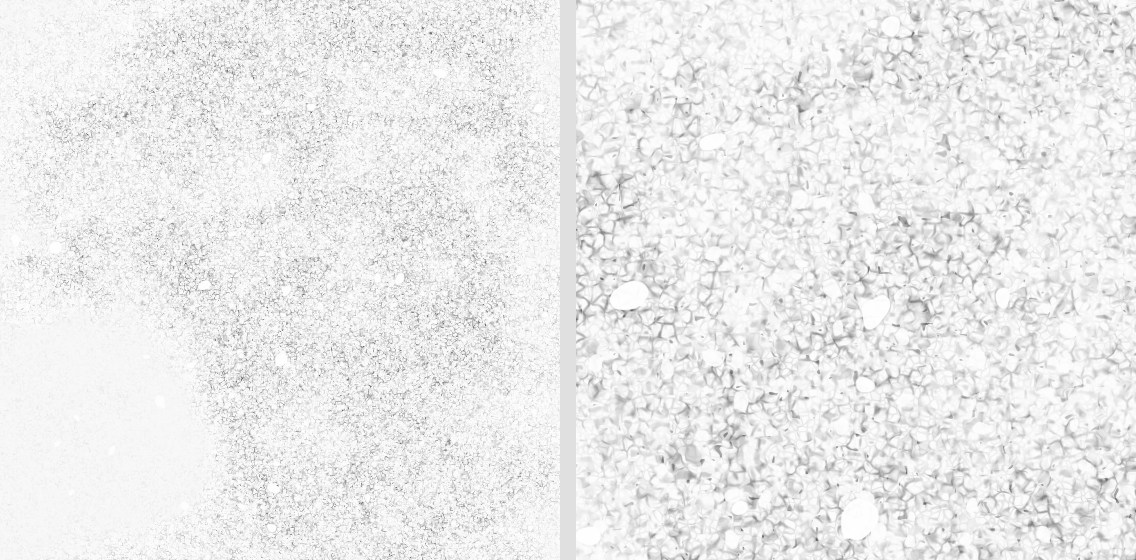
Left, the full canvas; right, a detail of the centre.
A WebGL 2 fragment shader for this texture:

```glsl
#version 300 es
precision highp float;
// Pale weathered plaster: ragged, broken cell borders and speckle form fine grey
// grit, a soft coverage mask leaves worn areas clean, and scattered white pebbles,
// dark pits and short scratches break up the surface.
uniform vec2 u_resolution;
out vec4 fragColor;

const float CLEAN_TONE = 0.972;
const float GRAIN_TONE = 0.993;

// Integer hash: two values in 0..1 per lattice cell.
vec2 hash2(vec2 cell, float seed) {
    uvec2 v = uvec2(ivec2(cell) + ivec2(int(seed) * 131 + 4096, int(seed) * 57 + 4096));
    v = v * 1664525u + 1013904223u;
    v.x += v.y * 1664525u;
    v.y += v.x * 1664525u;
    v ^= v >> 16u;
    v.x += v.y * 1664525u;
    v.y += v.x * 1664525u;
    v ^= v >> 16u;
    return vec2(v >> 8u) / 16777216.0;
}

float valueNoise(vec2 p, float seed) {
    vec2 i = floor(p), f = fract(p);
    f = f * f * (3.0 - 2.0 * f);
    float low = mix(hash2(i, seed).x, hash2(i + vec2(1, 0), seed).x, f.x);
    float high = mix(hash2(i + vec2(0, 1), seed).x, hash2(i + vec2(1, 1), seed).x, f.x);
    return mix(low, high, f.y);
}

float fbm(vec2 p, float seed) {
    float sum = 0.0, amplitude = 0.5;
    for (int i = 0; i < 5; i++) {
        sum += amplitude * valueNoise(p, seed + float(i));
        p = mat2(0.8, 0.6, -0.6, 0.8) * p * 2.0;
        amplitude *= 0.5;
    }
    return sum / 0.97;
}

// Dark borders between irregular cells, 1 on the border and 0 inside.
float grainBorder(vec2 p, float width, float seed) {
    vec2 base = floor(p);
    float nearest = 8.0, second = 8.0;
    for (int y = -1; y <= 1; y++)
    for (int x = -1; x <= 1; x++) {
        vec2 cell = base + vec2(x, y);
        float d = length(p - cell - hash2(cell, seed));
        second = min(second, max(nearest, d));
        nearest = min(nearest, d);
    }
    return 1.0 - smoothstep(0.0, width, second - nearest);
}

// Distance, in cells, to the closest of a scattered set of uneven pebbles.
float pebbleDistance(vec2 p, float density, vec2 radii, float seed) {
    p += 0.09 * (vec2(valueNoise(p * 6.0, seed), valueNoise(p * 6.0, seed + 1.0)) - 0.5);
    vec2 base = floor(p);
    float closest = 1.0;
    for (int y = -1; y <= 1; y++)
    for (int x = -1; x <= 1; x++) {
        vec2 cell = base + vec2(x, y);
        vec2 pick = hash2(cell, seed + 2.0);
        if (pick.x > density) continue;
        vec2 q = p - cell - 0.2 - 0.6 * hash2(cell, seed + 3.0);
        float angle = 6.283 * pick.y;
        q = mat2(cos(angle), -sin(angle), sin(angle), cos(angle)) * q;
        float radius = mix(radii.x, radii.y, pow(fract(pick.y * 17.0), 2.0));
        closest = min(closest, length(q * vec2(0.85, 1.15)) - radius);
    }
    return closest;
}

// Clean zone: 1 at the centre of an ellipse, fading across its rim.
float wornZone(vec2 p, vec2 center, vec2 size) {
    return 1.0 - smoothstep(0.65, 1.25, length((p - center) / size));
}

// How densely grit covers each part of the canvas.
float gritCoverage(vec2 uv) {
    vec2 warp = vec2(fbm(uv * 7.0, 10.0), fbm(uv * 7.0, 20.0)) - 0.5;
    vec2 p = uv + 0.22 * warp;
    float worn = wornZone(p, vec2(0.13, 0.22), vec2(0.24, 0.28));
    worn = max(worn, 0.8 * wornZone(p, vec2(0.07, 0.95), vec2(0.19, 0.15)));
    worn = max(worn, 0.6 * wornZone(p, vec2(0.43, 0.70), vec2(0.06, 0.09)));
    worn = max(worn, 0.8 * (1.0 - smoothstep(0.0, 0.13, p.x)));
    worn = max(worn, 0.6 * smoothstep(0.86, 1.0, p.x));
    float patches = smoothstep(0.25, 0.7, fbm(uv * 14.0, 30.0));
    return (1.0 - 0.88 * worn) * mix(0.6, 1.25, patches);
}

// Short slanted strokes at hashed positions.
float scratches(vec2 uv, float pixel) {
    float mark = 0.0;
    for (int i = 0; i < 8; i++) {
        vec2 r = hash2(vec2(i, 3), 40.0);
        float angle = mix(0.5, 1.1, r.x);
        vec2 q = uv - mix(vec2(0.3, 0.05), vec2(0.95), hash2(vec2(i, 7), 41.0));
        vec2 along = vec2(cos(angle), sin(angle));
        q -= along * clamp(dot(q, along), -0.02 * r.y, 0.02 * r.y);
        mark = max(mark, 1.0 - smoothstep(0.0004, 0.0008 + pixel, length(q)));
    }
    return mark;
}

void main() {
    vec2 uv = gl_FragCoord.xy / u_resolution;
    float pixel = 1.0 / min(u_resolution.x, u_resolution.y);
    float coverage = gritCoverage(uv);

    // Ragged grain borders, speckle, fine dust and sparse pits.
    vec2 jitter = 0.003 * (vec2(valueNoise(uv * 210.0, 50.0), valueNoise(uv * 210.0, 51.0)) - 0.5);
    vec2 p = uv + jitter;
    float breaks = smoothstep(0.35, 0.9, mix(valueNoise(uv * 240.0, 52.0), valueNoise(uv * 75.0, 57.0), 0.35));
    float coarse = grainBorder(p * 135.0, 0.34, 53.0) * (0.012 + 0.23 * breaks);
    float fine = grainBorder(p * 240.0, 0.4, 54.0) * 0.09 * valueNoise(uv * 130.0, 55.0);
    float speckle = 0.13 * smoothstep(0.5, 0.95, valueNoise(p * 310.0, 58.0));
    float dust = 0.012 * fbm(uv * 60.0, 56.0);
    float pits = 0.26 * smoothstep(0.87, 0.98, valueNoise(p * 270.0, 60.0));
    float grit = coverage * (coarse + fine + speckle + dust + pits);
    grit += 0.09 * coverage * scratches(uv, pixel);

    // Pebbles clear the grit; larger ones keep a thin uneven rim.
    float small = pebbleDistance(uv * 50.0, 0.4, vec2(0.10, 0.27), 70.0);
    float large = pebbleDistance(uv * 13.0, 0.28, vec2(0.06, 0.15), 80.0);
    float largeEdge = 13.0 * pixel;
    float rim = smoothstep(-largeEdge, 0.0, large) * (1.0 - smoothstep(0.0, 0.015 + largeEdge, large));
    grit += 0.13 * coverage * rim * valueNoise(uv * 130.0, 90.0);
    grit *= mix(0.1, 1.0, smoothstep(-50.0 * pixel, 50.0 * pixel, small));
    float pebble = 1.0 - smoothstep(-largeEdge, largeEdge, large);
    grit *= 1.0 - 0.95 * pebble;

    float base = mix(CLEAN_TONE, GRAIN_TONE, smoothstep(0.05, 0.5, coverage));
    float tone = mix(base, 1.0, 0.7 * pebble) - grit;
    fragColor = vec4(vec3(clamp(tone, 0.3, 1.0)), 1.0);
}
```
